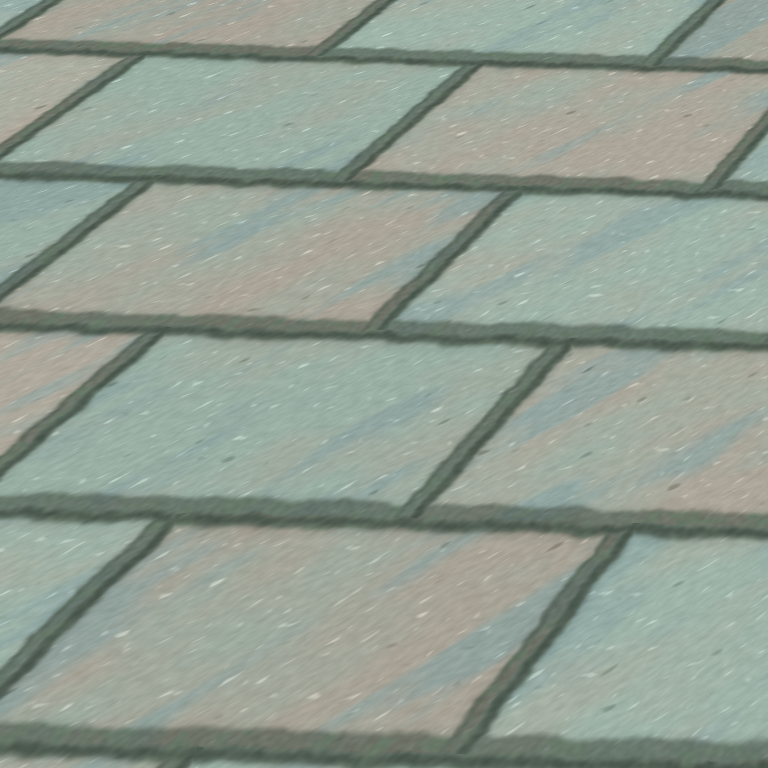
Write a Shadertoy shader that draws this texture.

```glsl
// Weathered stone pavers in running bond, seen obliquely in perspective.
// The canvas is mapped to a ground plane measured in stones; each stone gets
// a warm or cool tint, slanted streaks, grain, and a worn, shadowed joint.

const vec3 SAGE = vec3(0.605, 0.690, 0.645);
const vec3 TAN  = vec3(0.665, 0.645, 0.595);
const vec3 BLUE = vec3(0.550, 0.640, 0.630);
const vec3 GAP  = vec3(0.290, 0.340, 0.300);
const vec3 MOSS = vec3(0.400, 0.475, 0.405);

vec2 hash2(vec2 p) {
    vec3 h = fract(p.xyx * vec3(0.1031, 0.1030, 0.0973));
    h += dot(h, h.yzx + 33.33);
    return fract((h.xx + h.yz) * h.zy);
}

float cornerSlope(vec2 cell, vec2 offset) {
    float angle = 6.2832 * hash2(cell).x;
    return dot(vec2(cos(angle), sin(angle)), offset);
}

// Gradient noise, roughly -0.7 to 0.7
float gradientNoise(vec2 p) {
    vec2 i = floor(p), f = p - i;
    vec2 w = f * f * f * (f * (f * 6.0 - 15.0) + 10.0);
    vec2 e = vec2(0.0, 1.0);
    return mix(
        mix(cornerSlope(i, f), cornerSlope(i + e.yx, f - e.yx), w.x),
        mix(cornerSlope(i + e, f - e), cornerSlope(i + e.yy, f - e.yy), w.x), w.y);
}

float fractalNoise(vec2 p) {
    float sum = 0.0, gain = 1.0;
    for (int i = 0; i < 3; i++) {
        sum += gain * gradientNoise(p);
        p = p * 2.03 + 17.0;
        gain *= 0.55;
    }
    return sum;
}

// Canvas (0..1, y up) to ground: x in stone lengths, y in rows downward
vec2 groundPlane(vec2 uv) {
    float depth = 1.0 - uv.y - 0.027 * uv.x;
    float row = (depth - 0.0612) / (0.1428 + 0.0863 * depth);
    float scale = 1.0 - 0.0863 * row;
    return vec2((uv.x * scale + 0.22 * row) / 0.4362, row);
}

float band(float x, float lo, float hi, float soft) {
    return smoothstep(lo - soft, lo + soft, x) - smoothstep(hi - soft, hi + soft, x);
}

// Signed offset from the nearest whole number
float fromJoint(float x) {
    return fract(x + 0.5) - 0.5;
}

// Tint of one stone: alternating warm and cool, with slanted streaks
vec3 stoneColor(vec2 id, vec2 local, vec2 slanted) {
    vec2 seed = hash2(id + 40.0);
    float isWarm = 1.0 - mod(id.x + id.y, 2.0);
    float cloud = fractalNoise(slanted * vec2(3.2, 1.5) + seed * 31.0);
    float warmth = 0.12 + 0.66 * isWarm + 0.7 * cloud
                 + 0.35 * (local.x - 0.5) * isWarm + 0.2 * (seed.x - 0.5);
    vec3 color = mix(SAGE, TAN, clamp(warmth, 0.0, 1.0));
    float streak = fractalNoise(slanted * vec2(4.0, 0.9) + seed.yx * 53.0);
    color = mix(color, BLUE, 0.75 * smoothstep(0.08, 0.42, streak));
    return color * (0.985 + 0.05 * seed.y);
}

// Fine grain with pale flecks and a few dark pits
float grain(vec2 slanted) {
    float fine = fractalNoise(slanted * vec2(62.0, 21.0));
    float fleck = gradientNoise(slanted * vec2(48.0, 17.0) + 9.0);
    float pit = gradientNoise(slanted * vec2(30.0, 13.0) + 71.0);
    return 0.045 * fine + 0.13 * smoothstep(0.32, 0.6, fleck)
         - 0.12 * smoothstep(0.43, 0.65, pit);
}

void mainImage(out vec4 fragColor, in vec2 fragCoord) {
    vec2 ground = groundPlane(fragCoord / iResolution.xy);
    vec2 slanted = vec2(ground.x + 0.3 * ground.y, ground.y);

    // Uneven edges, then the running-bond shift of each row
    vec2 p = ground;
    p.x += 0.009 * fractalNoise(ground * vec2(5.0, 9.0));
    p.y += 0.025 * fractalNoise(ground * vec2(9.0, 3.0) + 23.0);
    p.x -= 1.434 + 0.49 * floor(p.y);
    vec2 id = floor(p);
    vec3 color = stoneColor(id, p - id, slanted);
    color += grain(slanted);

    // Shaded bevels around each stone, darkest in the gap beside them
    float along = fromJoint(p.y), across = fromJoint(p.x);
    float wear = fractalNoise(ground * vec2(18.0, 9.0) + 5.0);
    float edge = 0.012 * wear;
    float bevel = max(band(along, -0.074 + edge, 0.062, 0.018),
                      band(across, -0.034 + 0.5 * edge, 0.030, 0.009));
    float gap = max(band(along, 0.006 + edge, 0.046, 0.018),
                    band(across, 0.004, 0.024, 0.008));
    float crease = band(across, -0.031, -0.020, 0.006);
    float halo = max(band(along, -0.09, 0.09, 0.035), band(across, -0.04, 0.04, 0.02));

    color *= 1.0 - 0.07 * halo;
    vec3 side = mix(color * 0.73, MOSS, 0.3 + 0.6 * smoothstep(-0.1, 0.5, wear));
    color = mix(color, side, bevel);
    color = mix(color, GAP, 0.35 * crease * (1.0 - gap));
    color = mix(color, GAP, gap * clamp(0.85 - 0.4 * wear, 0.3, 1.0));
    color += 0.04 * bevel * gradientNoise(ground * vec2(70.0, 35.0));

    fragColor = vec4(clamp(color, 0.0, 1.0), 1.0);
}
```
